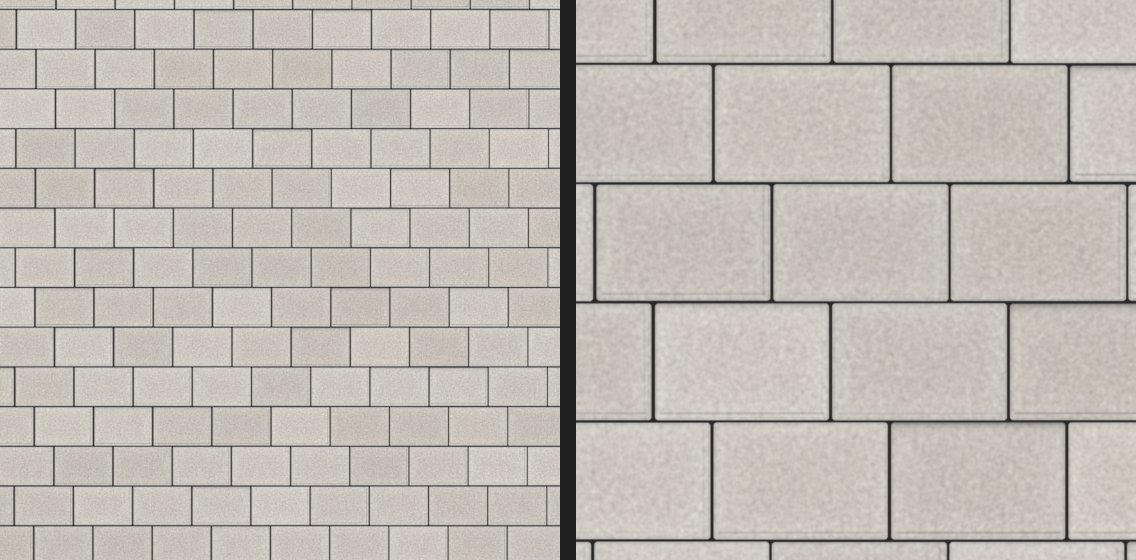
Left: the whole. Right: its middle third, enlarged.
Write a WebGL 1 fragment shader that draws this texture.

```glsl
precision highp float;
// Pale concrete paving blocks in a third-bond layout with thin dark joints.

uniform vec2 u_resolution;

// Layout, in canvas heights
const vec2  BLOCK       = vec2(0.10568, 0.07091);
const vec2  ORIGIN      = vec2(0.0293, 0.0169);  // first corner, from the top left
const float ROW_SHIFT   = 0.0349;
const float CORNER      = 0.0022;

// Joints: half widths
const float JOINT_LEFT  = 0.00115;  // vertical joints at the left side
const float JOINT_RIGHT = 0.00040;  // and at the right side
const float JOINT_ROW   = 0.00065;
const float JOINT_VARY  = 0.00040;

// Edges and surface
const float BEVEL_INSET = 0.0042;
const float BEVEL_WIDTH = 0.0009;
const float RIM_WIDTH   = 0.0080;
const float SHADE_WIDTH = 0.0013;
const float GRAIN_SCALE = 250.0;
const float BLOTCH_SCALE = 60.0;

const vec3 STONE_DARK  = vec3(0.730, 0.702, 0.668);
const vec3 STONE_LIGHT = vec3(0.856, 0.840, 0.820);
const vec3 JOINT_COLOR = vec3(0.165, 0.160, 0.165);
const vec3 WARM_TINT   = vec3(0.012, 0.000, -0.014);

vec2 hash2(vec2 p) {
  vec3 q = fract(p.xyx * vec3(0.1031, 0.1030, 0.0973));
  q += dot(q, q.yzx + 33.33);
  return fract((q.xx + q.yz) * q.zy);
}

// Gradient noise, roughly -0.7 to 0.7
float gradientAt(vec2 cell, vec2 corner, vec2 f) {
  return dot(hash2(cell + corner) * 2.0 - 1.0, f - corner);
}

float noise(vec2 p) {
  vec2 i = floor(p), f = fract(p);
  vec2 u = f * f * f * (f * (f * 6.0 - 15.0) + 10.0);
  float low = mix(gradientAt(i, vec2(0.0), f), gradientAt(i, vec2(1.0, 0.0), f), u.x);
  float high = mix(gradientAt(i, vec2(0.0, 1.0), f), gradientAt(i, vec2(1.0), f), u.x);
  return mix(low, high, u.y);
}

float roundedBox(vec2 p, vec2 halfSize, float radius) {
  vec2 q = abs(p) - halfSize + radius;
  return length(max(q, 0.0)) + min(max(q.x, q.y), 0.0) - radius;
}

float line(float distanceToLine, float width) {
  return exp(-distanceToLine * distanceToLine / (width * width));
}

void main() {
  float pixel = 1.0 / u_resolution.y;
  vec2 uv = gl_FragCoord.xy * pixel;

  // Block cell; rows are counted downwards
  vec2 grid = vec2(uv.x, 1.0 - uv.y) - ORIGIN;
  float row = floor(grid.y / BLOCK.y);
  grid.x -= row * ROW_SHIFT;
  vec2 id = vec2(floor(grid.x / BLOCK.x), row);
  vec2 local = grid - (id + 0.5) * BLOCK;
  vec2 tone = hash2(id + 61.0);
  vec2 wear = hash2(id + 137.0);

  // Block outline inside its joints
  vec2 joint = vec2(mix(JOINT_LEFT, JOINT_RIGHT, clamp(uv.x, 0.0, 1.0)), JOINT_ROW);
  joint += JOINT_VARY * (wear - 0.5);
  vec2 halfSize = BLOCK * 0.5 - joint;
  float edge = roundedBox(local, halfSize, CORNER);
  float inset = max(-edge, 0.0);

  // Speckled surface with a pale rim, unique to each block
  vec2 surface = uv + tone * 7.0;
  float grain = noise(surface * GRAIN_SCALE)
              + 0.8 * noise(surface * GRAIN_SCALE * 1.7 + 17.0);
  float blotch = noise(surface * BLOTCH_SCALE)
               + 0.6 * noise(surface * BLOTCH_SCALE * 2.1 + 5.0);
  float streak = noise(surface * vec2(150.0, 22.0));
  float rim = exp(-inset / RIM_WIDTH);
  float light = 0.42 + 0.28 * (tone.x - 0.5) + 0.46 * rim
              + 0.50 * grain + 0.12 * blotch + 0.10 * streak;
  vec3 color = mix(STONE_DARK, STONE_LIGHT, clamp(light, -0.4, 1.2));
  color += WARM_TINT * (0.5 * (tone.y - 0.5) + (1.0 - rim) * (0.15 + 0.6 * blotch));

  // Faint bevel creases near the lower and right edges
  vec2 farSide = halfSize - local;
  float crease = line(farSide.y - BEVEL_INSET, BEVEL_WIDTH) * wear.x
               + line(farSide.x - BEVEL_INSET, BEVEL_WIDTH) * wear.y * 0.7;
  color *= 1.0 - 0.14 * crease * smoothstep(0.002, 0.004, inset);

  // Soft dirt along the joints, heavier above some blocks
  float topShade = smoothstep(0.7, 1.0, wear.x)
                 * exp(-max(local.y + halfSize.y, 0.0) / (2.0 * SHADE_WIDTH));
  color *= 1.0 - 0.22 * exp(-inset / SHADE_WIDTH) - 0.24 * topShade;

  float gap = smoothstep(-pixel, pixel, edge);
  gl_FragColor = vec4(mix(color, JOINT_COLOR, gap), 1.0);
}
```
